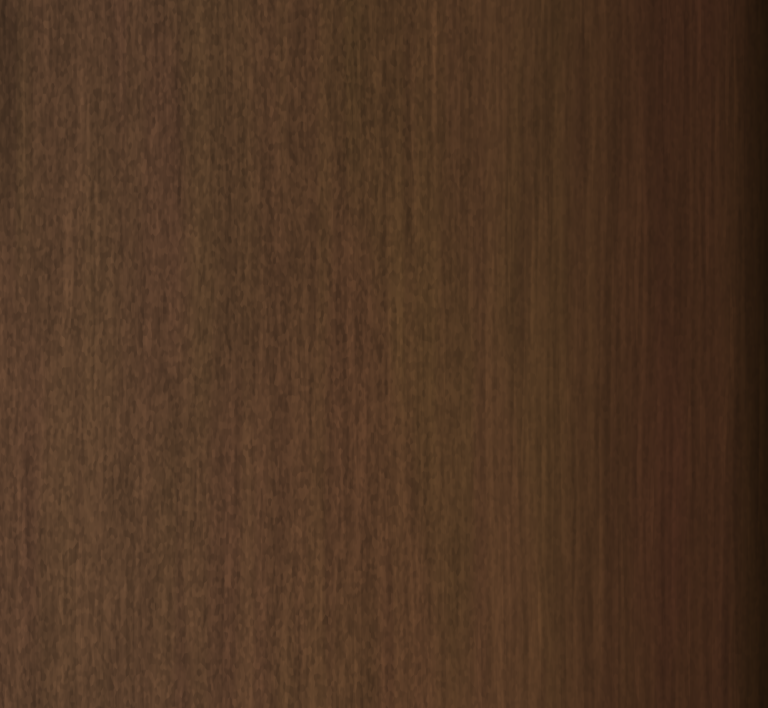
A WebGL 1 fragment shader for this texture:

```glsl
precision highp float;
uniform vec2 u_resolution;

const vec3 WARM_BROWN = vec3(0.338, 0.239, 0.168);
const vec3 MID_BROWN  = vec3(0.316, 0.217, 0.138);
const vec3 RED_BROWN  = vec3(0.240, 0.147, 0.094);
const vec3 DARK_EDGE  = vec3(0.130, 0.080, 0.038);
const vec3 OLIVE_TINT = vec3(-0.05, 0.03, -0.09);

vec3 hash3(vec2 cell) {
  vec3 q = fract(cell.xyx * vec3(0.1031, 0.1030, 0.0973));
  q += dot(q, q.yxz + 33.33);
  return fract((q.xxy + q.yzz) * q.zyx);
}

// Soft cellular noise: blends the random shades of nearby cells, centred on 0
float cellGrain(vec2 p, float seed) {
  vec2 base = floor(p);
  vec2 local = p - base;
  float shade = 0.0;
  float total = 0.0;
  for (int j = -1; j <= 1; j++) {
    for (int i = -1; i <= 1; i++) {
      vec2 offset = vec2(float(i), float(j));
      vec3 h = hash3(base + offset + seed);
      vec2 d = offset + h.xy - local;
      float weight = exp(-6.0 * dot(d, d));
      shade += weight * h.z;
      total += weight;
    }
  }
  return shade / total - 0.5;
}

// Irregular pinstripes made of layered sines
float growthLines(float x, float phase) {
  return 0.5 * sin(x * 390.0 + phase + 2.0 * sin(x * 47.0))
       + 0.3 * sin(x * 610.0 - phase + 1.5 * sin(x * 71.0))
       + 0.2 * sin(x * 233.0 + 1.3);
}

vec3 baseColour(float x) {
  vec3 colour = mix(WARM_BROWN, MID_BROWN, smoothstep(0.1, 0.6, x));
  colour = mix(colour, RED_BROWN, smoothstep(0.6, 0.93, x));
  return mix(colour, DARK_EDGE, smoothstep(0.93, 1.01, x));
}

void main() {
  vec2 uv = gl_FragCoord.xy / u_resolution;
  vec2 p = gl_FragCoord.xy / u_resolution.x;

  // Fibres lean and wander slightly
  vec2 fibre = p;
  fibre.x += 0.002 * sin(p.y * 4.0 + p.x * 9.0) + 0.0004 * sin(p.y * 23.0 + p.x * 40.0);

  float broad   = cellGrain(fibre * vec2(10.0, 1.8), 17.0);
  float bands   = cellGrain(fibre * vec2(55.0, 2.0), 41.0);
  float streaks = cellGrain(fibre * vec2(170.0, 4.5), 83.0);
  float flecks  = cellGrain(fibre * vec2(270.0, 140.0), 129.0);
  float fibres  = cellGrain(fibre * vec2(280.0, 32.0), 173.0);
  float lines   = growthLines(fibre.x, 3.0 * broad);

  // Pores dominate on the left, pinstripes on the right
  float right = smoothstep(0.42, 0.75, uv.x);
  float tone = 1.0 + 0.04 * broad + 0.07 * bands;
  tone += streaks * mix(0.14, 0.18, right);
  tone += flecks * mix(0.23, 0.10, right);
  tone += fibres * mix(0.15, 0.09, right);
  tone += lines * mix(0.008, 0.035, right);

  // Sparse pale fibres
  float paleFibre = smoothstep(0.27, 0.42, cellGrain(fibre * vec2(150.0, 7.0), 211.0));
  tone += 0.08 * paleFibre * smoothstep(0.3, 0.6, uv.x);

  // Gentle light falloff toward the top and the upper left edge
  tone *= mix(1.02, 0.96, smoothstep(0.3, 1.0, uv.y));
  tone *= 1.0 - 0.18 * (1.0 - smoothstep(0.0, 0.05, uv.x)) * smoothstep(0.4, 1.0, uv.y);

  // Slow drift between reddish and olive brown
  float drift = cellGrain(fibre * vec2(16.0, 2.2), 57.0) + 0.5 * bands;
  vec3 colour = baseColour(uv.x) * tone * (1.0 + OLIVE_TINT * drift * 0.6);
  gl_FragColor = vec4(clamp(colour, 0.0, 1.0), 1.0);
}
```
